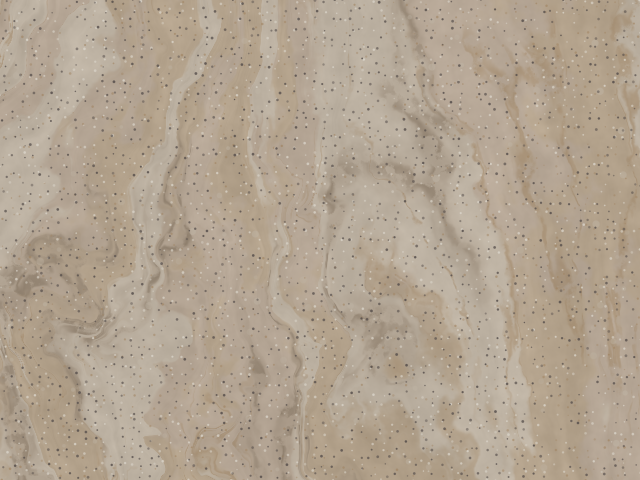
Give the GLSL for this texture, as a WebGL 2 fragment shader.

```glsl
#version 300 es
precision highp float;
// Beige travertine-like stone: swirled and slanting veins, scattered with fine dark and pale grains.

uniform vec2 u_resolution;
out vec4 fragColor;

float hash(vec2 p) {
    vec3 h = fract(vec3(p.xyx) * 0.1031);
    h += dot(h, h.yzx + 33.33);
    return fract((h.x + h.y) * h.z);
}

float noise(vec2 p) {
    vec2 cell = floor(p), f = fract(p);
    f = f * f * (3.0 - 2.0 * f);
    float low = mix(hash(cell), hash(cell + vec2(1, 0)), f.x);
    float high = mix(hash(cell + vec2(0, 1)), hash(cell + vec2(1, 1)), f.x);
    return mix(low, high, f.y);
}

float fbm(vec2 p) {
    float sum = 0.0, amplitude = 0.516;
    for (int i = 0; i < 5; i++) {
        sum += amplitude * noise(p);
        p = mat2(1.6, 1.2, -1.2, 1.6) * p + 7.3;
        amplitude *= 0.5;
    }
    return sum;
}

// Like fbm, but keeps its axes so that stretched features stay stretched
float strandNoise(vec2 p) {
    float sum = 0.0, amplitude = 0.516;
    for (int i = 0; i < 5; i++) {
        sum += amplitude * noise(p);
        p = p * 2.03 + 11.7;
        amplitude *= 0.5;
    }
    return sum;
}

// Soft band around the middle level of a noise field
float band(float field, float width) {
    return 1.0 - smoothstep(0.0, width, abs(field - 0.49));
}

// One jittered round grain in some of the cells of a grid
float grains(vec2 p, float size, float radius, float chance, float seed) {
    vec2 cell = floor(p / size);
    vec2 id = cell + seed;
    vec2 center = 0.22 + 0.56 * vec2(hash(id + 3.1), hash(id + 8.7));
    float r = radius * (0.55 + 0.65 * hash(id + 15.3));
    float d = length(p - (cell + center) * size);
    float soft = 0.7 / u_resolution.y;
    float dot_ = 1.0 - smoothstep(r - soft, r + soft, d);
    return dot_ * step(hash(id + 21.9), chance) * (0.5 + 0.5 * hash(id + 29.4));
}

// Coordinates that run across (x) and along (y) the veins
vec2 veinFlow(vec2 p) {
    float straight = smoothstep(0.55, 0.95, p.x + 0.3 * (p.y - 0.5));
    float slant = 0.3 * smoothstep(0.1, 0.7, p.x) - 0.25 * smoothstep(0.7, 1.5, p.x);
    vec2 q = p * vec2(2.6, 1.9);
    vec2 swirl = vec2(fbm(q + 3.0), fbm(q + 17.0)) - 0.49;
    swirl += 0.4 * (vec2(fbm(q * 1.9 + swirl * 3.0 + 31.0), fbm(q * 1.9 + swirl * 3.0 + 47.0)) - 0.49);
    vec2 wobble = vec2(fbm(p * 15.0), fbm(p * 15.0 + 9.0)) - 0.49;
    vec2 flow = vec2(p.x + slant * p.y, 0.5 * p.y);
    return flow + swirl * mix(vec2(0.62, 0.4), vec2(0.09, 0.12), straight) + 0.03 * wobble;
}

void main() {
    vec2 p = gl_FragCoord.xy / u_resolution.y;
    vec2 flow = veinFlow(p);
    float mottle = fbm(p * 22.0 + 5.0) - 0.49;
    float grit = fbm(p * 48.0 + 13.0);

    // Broad layers of beige, tan and cream
    float layers = strandNoise(flow * vec2(7.0, 2.4) + 2.0);
    float cream = strandNoise(flow * vec2(10.0, 2.2) + 23.0);
    vec3 color = vec3(0.71, 0.65, 0.585);
    color = mix(color, vec3(0.695, 0.628, 0.54), smoothstep(0.46, 0.57, layers + 0.3 * mottle));
    color = mix(color, vec3(0.735, 0.692, 0.632), smoothstep(0.52, 0.59, cream + 0.1 * mottle));

    // Thin ochre threads
    float ochrePatch = smoothstep(0.38, 0.62, fbm(p * vec2(4.0, 3.0) + 61.0));
    float thread = band(strandNoise(flow * vec2(12.0, 2.6) + 37.0), 0.035);
    float outline = band(cream - 0.035, 0.018);
    float ochre = max(thread, 0.7 * outline) * ochrePatch * smoothstep(0.28, 0.55, grit);
    color = mix(color, vec3(0.645, 0.555, 0.445), 0.75 * ochre);

    // Grey-brown veins, crumbly inside a soft halo
    float veinPatch = smoothstep(0.42, 0.62, fbm(p * vec2(3.4, 2.2) + 83.0));
    float veinField = strandNoise(flow * vec2(6.5, 1.8) + 53.0);
    color = mix(color, vec3(0.65, 0.59, 0.52), 0.6 * veinPatch * band(veinField, 0.085));
    float core = veinPatch * band(veinField, 0.04) * smoothstep(0.38, 0.58, grit);
    color = mix(color, vec3(0.55, 0.49, 0.42), 0.75 * core);

    // Faint streaks and cloudy surface
    color += 0.07 * (strandNoise(flow * vec2(38.0, 5.0) + 71.0) - 0.49);
    color += 0.05 * mottle + 0.035 * (grit - 0.49);

    // Pale pebbles, then ochre, white and dark grains
    color = mix(color, vec3(0.75, 0.71, 0.65), 0.5 * grains(p, 0.055, 0.0065, 0.3, 5.0));
    color = mix(color, vec3(0.62, 0.50, 0.36), 0.6 * grains(p + 0.007, 0.021, 0.0022, 0.35, 19.0));
    color = mix(color, vec3(0.86, 0.84, 0.80), 0.8 * grains(p + 0.013, 0.020, 0.0023, 0.42, 43.0));
    color = mix(color, vec3(0.33, 0.30, 0.29), 0.85 * grains(p, 0.019, 0.0024, 0.48, 67.0));

    fragColor = vec4(clamp(color, 0.0, 1.0), 1.0);
}
```
